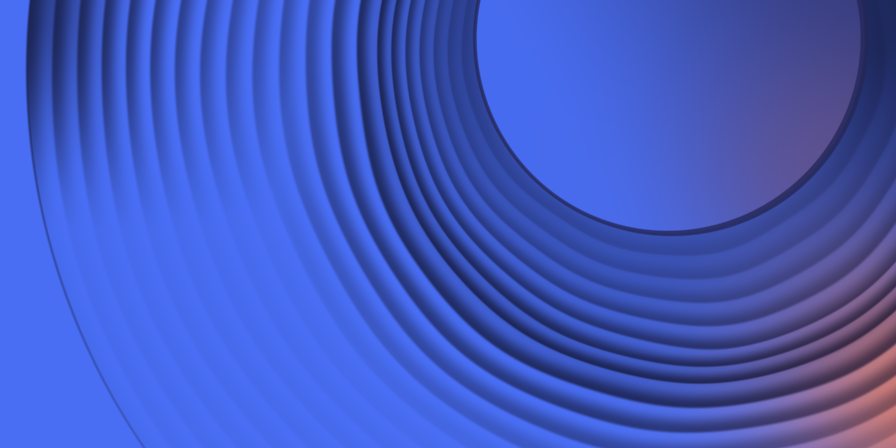
Write a WebGL 1 fragment shader that draws this background.

```glsl
precision highp float;
// Rippled blue rings around a smooth disc, warming to salmon at the lower right.

uniform vec2 u_resolution;

#define DISC_CENTER vec2(1.495, 0.914)
#define DISC_RADIUS 0.435
#define RING_SHIFT vec2(0.055, -0.070)
#define INNER_WIDTH 0.268
#define OUTER_RADIUS 1.49
#define INNER_RINGS 7.0
#define OUTER_RINGS 4.7
#define WARM_CENTER vec2(2.08, 0.12)
#define BLUE vec3(0.285, 0.43, 0.955)
#define NAVY vec3(0.09, 0.115, 0.27)
#define SALMON vec3(0.82, 0.48, 0.43)
#define PLUM vec3(0.20, 0.13, 0.22)

// Soft round falloff, 1 at the centre.
float glow(vec2 offset, float tightness) {
  return exp(-dot(offset, offset) * tightness);
}

// Ripple shadow: deepens outwards, then ends in a crisp lit edge.
float ripple(float phase) {
  float f = fract(phase);
  return smoothstep(0.05, 0.85, f) * (1.0 - smoothstep(0.84, 1.0, f));
}

vec3 discColor(vec2 p) {
  float dusk = smoothstep(1.65, 2.55, p.x + 0.6 * p.y);
  vec3 color = mix(BLUE * 0.98, vec3(0.19, 0.23, 0.50), dusk);
  return mix(color, vec3(0.45, 0.34, 0.53), 0.65 * glow(p - vec2(1.87, 0.60), 10.0));
}

vec3 ringColor(vec2 p, float radius, float angle) {
  float s = (radius - DISC_RADIUS) / INNER_WIDTH;
  float top = smoothstep(0.40, 0.95, p.y);
  float right = smoothstep(1.65, 2.0, p.x);

  // Ring spacing widens past the deepest ripple.
  float phase = INNER_RINGS * min(s, 1.0) + OUTER_RINGS * max(s - 1.0, 0.0);
  phase += 0.07 * sin(angle * 5.0 + s * 2.0) + 0.04 * sin(angle * 11.0 - s * 3.0);

  // Ripple depth: strong near the disc and at the upper left.
  float inner = mix(0.22, 0.85, smoothstep(0.1, 1.0, s)) * (1.0 - smoothstep(1.0, 2.3, s));
  float outer = top * smoothstep(0.9, 1.6, s) * mix(0.42, 0.75, smoothstep(2.0, 3.5, s));
  float depth = max(max(inner, outer), 0.05);
  float shade = depth * ripple(phase);

  // Broad shadows under the ripples.
  float broad = (1.0 - smoothstep(0.0, 1.15, s)) * mix(0.36, 0.55, top);
  broad += 0.55 * smoothstep(2.9, 3.9, s) * smoothstep(0.55, 1.0, p.y);
  broad += 0.35 * right * smoothstep(0.3, 1.0, p.y);
  broad += 0.22 * exp(-pow((s - 0.93) * 5.0, 2.0));
  shade = 1.0 - (1.0 - shade) * (1.0 - min(broad, 0.85));

  float warm = glow(p - WARM_CENTER, 8.0);
  return mix(mix(BLUE, SALMON, warm), mix(NAVY, PLUM, warm), shade);
}

void main() {
  vec2 p = gl_FragCoord.xy / u_resolution.y;
  float soft = 1.0 / u_resolution.y;

  // Ring centres drift away from the disc centre as the rings grow.
  vec2 q = p - DISC_CENTER;
  float discDistance = length(q) - DISC_RADIUS;
  vec2 ringOffset = q - RING_SHIFT * clamp(discDistance / INNER_WIDTH, 0.0, 1.0);
  float radius = length(ringOffset);
  float angle = atan(ringOffset.y, -ringOffset.x);

  // Ring field with a thin outer contour.
  float edge = radius - OUTER_RADIUS;
  vec3 color = mix(ringColor(p, radius, angle), BLUE, smoothstep(-soft, soft, edge));
  float contour = 1.0 - smoothstep(0.0, 0.003 + soft, abs(edge));
  color = mix(color, NAVY, contour * mix(0.25, 0.6, p.y));

  // Disc with a dark rim, heavier on the right.
  color = mix(discColor(p), color, smoothstep(-soft, soft, discDistance));
  float rimWidth = mix(0.004, 0.009, smoothstep(1.2, 1.9, p.x));
  float rim = 1.0 - smoothstep(rimWidth - soft, rimWidth + soft, abs(discDistance));
  color = mix(color, vec3(0.14, 0.15, 0.34), 0.8 * rim);

  gl_FragColor = vec4(color, 1.0);
}
```
